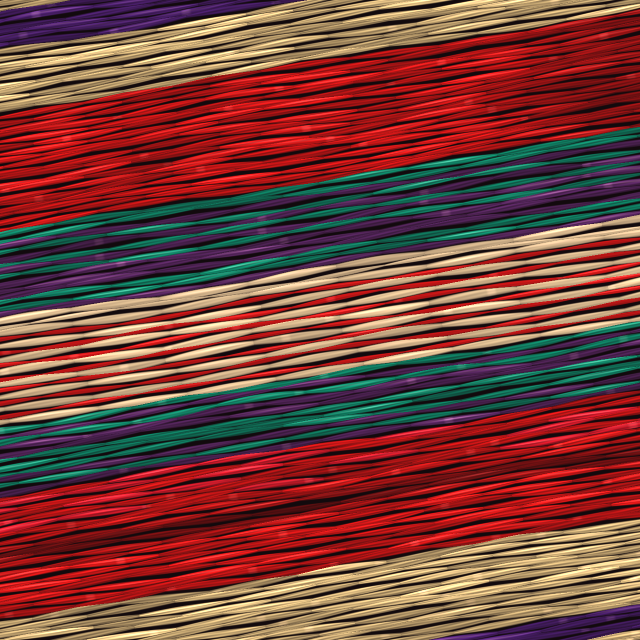
Give the GLSL for this texture, as a WebGL 2 fragment shader.

```glsl
#version 300 es
precision highp float;
// Woven reed mat: slanted bands of dyed strands in cream, red, green and purple.
// Each strand is a chain of lens-shaped bulges, offset by half on alternate rows,
// and the highest of three neighbouring strands is shaded at every sample.

#define SLOPE 0.163    // rise of the bands across the canvas
#define REEDS 102.0    // strands per canvas height
#define CELLS 7.0      // over-under repeats per canvas width
#define WOBBLE 0.24    // sideways drift of strands, in rows
#define WEAR 0.42      // brightness variation between segments
#define FIBRE 0.26     // depth of the fine splits
#define GLOSS 0.24     // strength of the highlights

uniform vec2 u_resolution;
out vec4 outColor;

const float PI = 3.14159265;
const vec3 CREAM  = vec3(0.96, 0.82, 0.63);
const vec3 STRAW  = vec3(0.92, 0.78, 0.53);
const vec3 RED    = vec3(0.86, 0.09, 0.09);
const vec3 GREEN  = vec3(0.06, 0.53, 0.41);
const vec3 PURPLE = vec3(0.34, 0.15, 0.37);
const vec3 VIOLET = vec3(0.29, 0.12, 0.42);
const vec3 SHADOW = vec3(0.07, 0.04, 0.05);

float hash(vec2 p) {
    vec3 q = fract(p.xyx * vec3(0.1031, 0.1030, 0.0973));
    q += dot(q, q.yzx + 33.33);
    return fract((q.x + q.y) * q.z);
}

float inside(float x, float a, float b) {
    return step(a, x) * step(x, b);
}

// Dye of one strand from its band position and row number
vec3 dye(float band, float row) {
    float odd = mod(row, 2.0);
    vec3 c = STRAW;
    c = mix(c, VIOLET, inside(band, 0.022, 0.080) + inside(band, 1.103, 1.148));
    c = mix(c, RED, inside(band, 0.176, 0.358) + inside(band, 0.777, 0.966));

    // Checked green and purple, with plain strands along the borders
    vec3 checks = mix(GREEN, PURPLE, odd);
    vec3 upper = band < 0.383 ? GREEN : checks;
    if (band > 0.455) upper = mix(GREEN, PURPLE, mod(floor(row * 0.5), 2.0));
    vec3 lower = band < 0.708 ? checks : mix(GREEN, PURPLE, step(mod(row, 4.0), 0.5));
    if (band > 0.766) lower = PURPLE;
    c = mix(c, upper, inside(band, 0.358, 0.498));
    c = mix(c, lower, inside(band, 0.668, 0.777));

    // Cream and red pairs with cream edges
    float edge = 1.0 - inside(band, 0.515, 0.653);
    return mix(c, mix(RED, CREAM, max(odd, edge)), inside(band, 0.498, 0.668));
}

// Broad dark streaks in the red bands
float bandShade(float band, float x) {
    float seam = exp(-pow((band - 0.868 - 0.004 * sin(x * 7.0)) / 0.012, 2.0));
    float corner = smoothstep(0.70, 1.0, x) * inside(band, 0.176, 0.358);
    float middle = 0.5 + 0.5 * sin(band * 55.0 + 2.0 * sin(x * 3.0));
    return (1.0 - 0.55 * seam) * (1.0 - 0.28 * corner) * (0.90 + 0.10 * middle);
}

vec3 weave(vec2 p) {
    float across = 1.0 - p.y + SLOPE * p.x;
    float along = p.x + 0.2 * p.y;
    across += 0.0016 * sin(along * 9.0 + across * 14.0);
    float lane = across * REEDS;
    float best = 0.0;
    vec3 color = SHADOW;

    for (int k = -1; k <= 1; k++) {
        float row = floor(lane) + float(k);
        float band = (row + 0.5) / REEDS;
        float seed = hash(vec2(row + 5.0, 3.0));
        float phase = along * CELLS + 0.5 * mod(row, 2.0) + 0.22 * (seed - 0.5);
        float cell = hash(vec2(floor(phase) + 11.0, row + 7.0));
        float bulge = sin(PI * fract(phase));
        float striped = inside(band, 0.498, 0.668);

        // Strand profile: a bent lens, wider for the cream pairs
        float drift = WOBBLE * sin(along * (6.0 + 14.0 * seed) + 40.0 * seed);
        float halfWidth = 0.34 + 0.26 * bulge + 0.10 * (seed - 0.5);
        halfWidth += 0.14 * striped * (2.0 * mod(row, 2.0) - 1.0);
        float d = (lane - row - 0.5 - drift) / halfWidth;
        float height = (1.0 - d * d) * (0.55 + 0.45 * bulge);
        if (height <= best) continue;
        best = height;

        // Round shading, fine splits, dry patches and gloss
        float light = smoothstep(0.0, 0.62, height) * (0.94 - 0.20 * d);
        float split = sin(d * 8.0 + cell * 20.0 + along * 35.0)
                    + 0.6 * sin(along * 83.0 + d * 5.0 + seed * 50.0);
        light *= 1.0 + FIBRE * (1.0 - 0.65 * striped) * (0.6 * split - 0.3);
        light *= 1.0 + WEAR * (1.0 - 0.6 * striped) * (cell - 0.5);
        light *= bandShade(band, p.x);
        float shine = exp(-pow((d + 0.30) / 0.22, 2.0)) * smoothstep(0.45, 1.0, cell) * bulge;
        float node = smoothstep(0.975, 1.0, sin(along * 24.0 + seed * 90.0)) * step(0.6, seed);
        vec3 tint = dye(band, row);
        tint = mix(tint, vec3(0.74, 0.10, 0.22),
                   0.5 * inside(band, 0.777, 0.835) * step(0.6, cell));
        color = mix(SHADOW, tint, clamp(light, 0.0, 1.25));
        color += (GLOSS * shine + 0.12 * node) * light * vec3(1.0, 0.78, 0.76);
    }
    return color;
}

void main() {
    // Four samples per pixel smooth the strand edges
    vec3 sum = vec3(0.0);
    for (int i = 0; i < 4; i++) {
        vec2 offset = vec2(i & 1, i >> 1) * 0.5 - 0.25;
        sum += weave((gl_FragCoord.xy + offset) / u_resolution);
    }
    outColor = vec4(clamp(sum * 0.25, 0.0, 1.0), 1.0);
}
```
